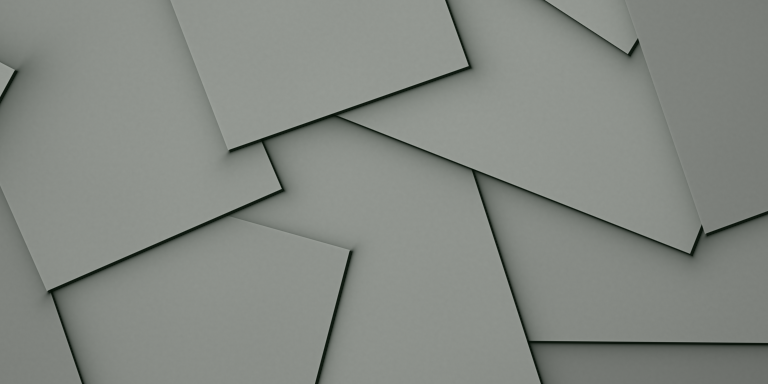
Give the GLSL for this background, as a WebGL 1 fragment shader.

```glsl
precision highp float;
// Overlapping sheets of grey-green paper, seen from above in soft light.
// Each sheet is a convex quad painted back to front: its contact shadow and
// diffuse shadow darken what lies below, then its grained face covers it.

uniform vec2 u_resolution;

#define PAPER_TINT vec3(0.985, 1.015, 0.975)
#define SHADOW_COLOR vec3(0.01, 0.05, 0.015)
#define SHADOW_OFFSET vec2(0.006, -0.005)
#define CONTACT_WIDTH 0.0035
#define CONTACT_STRENGTH 0.88
#define SOFT_STRENGTH 0.42
#define RIM_WIDTH 0.003
#define RIM_GAIN 0.05
#define GRAIN_SCALE 85.0
#define GRAIN_GAIN 0.035
#define VIGNETTE 0.085

vec2 hashGradient(vec2 cell) {
  vec2 h = vec2(dot(cell, vec2(127.1, 311.7)), dot(cell, vec2(269.5, 183.3)));
  return 2.0 * fract(sin(h) * 43758.5) - 1.0;
}

float gradientNoise(vec2 p) {
  vec2 i = floor(p), f = fract(p);
  vec2 u = f * f * (3.0 - 2.0 * f);
  vec2 e = vec2(0.0, 1.0);
  float lower = mix(dot(hashGradient(i), f),
                    dot(hashGradient(i + e.yx), f - e.yx), u.x);
  float upper = mix(dot(hashGradient(i + e), f - e),
                    dot(hashGradient(i + 1.0), f - 1.0), u.x);
  return mix(lower, upper, u.y);
}

// Fine tooth of the paper plus a slow mottling.
float paperGrain(vec2 p) {
  float sum = 0.0, gain = 0.5;
  vec2 q = p * GRAIN_SCALE;
  for (int i = 0; i < 3; i++) {
    sum += gain * gradientNoise(q);
    q = mat2(1.6, 1.2, -1.2, 1.6) * q + 7.3;
    gain *= 0.7;
  }
  return sum + 0.4 * gradientNoise(p * 5.0);
}

// x: distance to the segment, y: signed side (positive is outside).
vec2 edgeDistance(vec2 p, vec2 a, vec2 b) {
  vec2 e = b - a, v = p - a;
  float along = clamp(dot(v, e) / dot(e, e), 0.0, 1.0);
  return vec2(length(v - e * along), dot(v, vec2(e.y, -e.x)));
}

// Signed distance to a convex quad with counter-clockwise corners.
float quadDistance(vec2 p, vec2 a, vec2 b, vec2 c, vec2 d) {
  vec2 ab = edgeDistance(p, a, b), bc = edgeDistance(p, b, c);
  vec2 cd = edgeDistance(p, c, d), da = edgeDistance(p, d, a);
  float dist = min(min(ab.x, bc.x), min(cd.x, da.x));
  float side = max(max(ab.y, bc.y), max(cd.y, da.y));
  return side > 0.0 ? dist : -dist;
}

// Lay one sheet over the color; lift sets the reach of its soft shadow.
void laySheet(inout vec3 color, vec2 p, vec2 a, vec2 b, vec2 c, vec2 d,
              float tone, float lift) {
  float dist = quadDistance(p, a, b, c, d);
  float castDist = quadDistance(p - SHADOW_OFFSET, a, b, c, d);

  // Edges facing away from the light cast the strongest shadow.
  float facing = smoothstep(-0.8, 0.4, (dist - castDist) / length(SHADOW_OFFSET));
  float contact = CONTACT_STRENGTH * facing * exp(-max(castDist, 0.0) / CONTACT_WIDTH);
  float soft = SOFT_STRENGTH * mix(0.3, 1.0, facing) * exp(-max(dist, 0.0) / lift);
  color = mix(color, SHADOW_COLOR, 1.0 - (1.0 - contact) * (1.0 - soft));

  float rim = RIM_GAIN * exp(-abs(dist) / RIM_WIDTH);
  float coverage = 1.0 - smoothstep(-0.75, 0.75, dist * u_resolution.y);
  color = mix(color, PAPER_TINT * (tone + rim), coverage);
}

void main() {
  // Height spans 0 to 1, width spans 0 to 2 on a two-to-one canvas.
  vec2 p = gl_FragCoord.xy / u_resolution * vec2(2.0, 1.0);
  vec3 color = PAPER_TINT * 0.49;

  // Lower sheets: right shelf, centre, lower left pair.
  laySheet(color, p, vec2(1.2, 0.114), vec2(2.1, 0.106), vec2(2.1, 0.9), vec2(1.2, 0.9), 0.55, 0.022);
  laySheet(color, p, vec2(0.1, -0.1), vec2(1.441, -0.1), vec2(1.15, 0.8), vec2(0.1, 0.8), 0.565, 0.025);
  laySheet(color, p, vec2(0.05, -0.1), vec2(0.794, -0.1), vec2(0.911, 0.349), vec2(0.1, 0.576), 0.56, 0.018);
  laySheet(color, p, vec2(-0.1, -0.1), vec2(0.248, -0.1), vec2(0.061, 0.445), vec2(-0.1, 0.7), 0.54, 0.028);

  // Upper sheets: large left, long diagonal, top centre.
  laySheet(color, p, vec2(0.122, 0.242), vec2(0.734, 0.508), vec2(0.48, 1.1), vec2(-0.258, 1.1), 0.575, 0.025);
  laySheet(color, p, vec2(0.75, 0.749), vec2(1.797, 0.339), vec2(2.1, 1.1), vec2(0.75, 1.1), 0.58, 0.025);
  laySheet(color, p, vec2(0.594, 0.609), vec2(1.221, 0.828), vec2(1.123, 1.1), vec2(0.405, 1.1), 0.575, 0.03);

  // Top right corner pair and the tip at the left border.
  laySheet(color, p, vec2(1.3, 1.077), vec2(1.635, 0.859), vec2(1.78, 1.09), vec2(1.5, 1.2), 0.6, 0.025);
  laySheet(color, p, vec2(1.836, 0.391), vec2(2.1, 0.487), vec2(2.1, 1.1), vec2(1.593, 1.1), 0.525, 0.03);
  laySheet(color, p, vec2(-0.1, 0.565), vec2(0.039, 0.818), vec2(-0.1, 0.89), vec2(-0.2, 0.7), 0.62, 0.055);

  // Broad light falloff and paper grain.
  vec2 fromLight = p - vec2(0.9, 0.65);
  color *= 1.02 - VIGNETTE * dot(fromLight, fromLight);
  color *= 1.0 + GRAIN_GAIN * paperGrain(p);
  gl_FragColor = vec4(color, 1.0);
}
```
